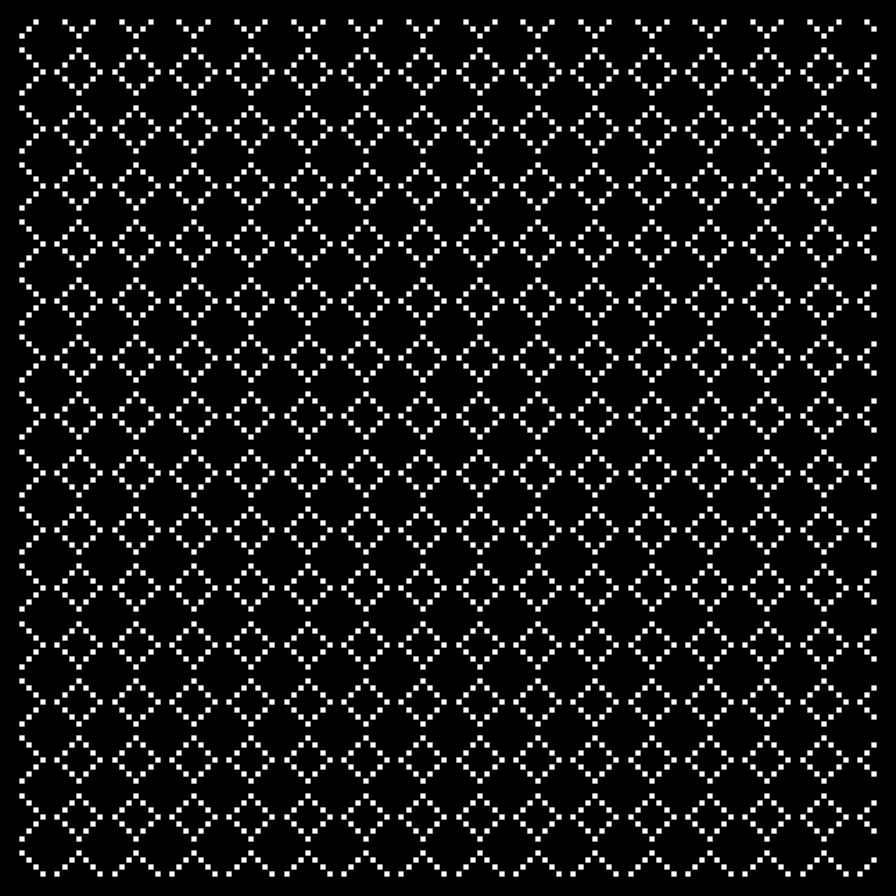
This pattern is drawn by a Shadertoy shader. Its source:

```glsl
// A lattice of small diamonds, each outlined by twelve soft square dots.
// The canvas is split into a fine dot grid; a dot is lit where its Manhattan
// distance to the nearest diamond centre equals the diamond radius.

const float GRID_CELLS     = 125.0;  // dot cells across the canvas
const float PERIOD         = 8.0;    // cells from one diamond to the next
const float DIAMOND_RADIUS = 3.0;    // centre to tip, in cells
const float FIRST_CELL     = 3.0;    // lit area, inclusive; also a diamond centre
const float LAST_CELL      = 122.0;
const float DOT_HALF       = 0.366;  // half the dot width, in cells

const vec3 BACKGROUND = vec3(0.0);
const vec3 DOT_COLOR  = vec3(1.0);

// 1 where the cell belongs to a diamond outline inside the margins, else 0
float diamondMask(vec2 cell) {
    vec2 fromCentre = abs(mod(cell - FIRST_CELL + 0.5 * PERIOD, PERIOD) - 0.5 * PERIOD);
    float outline = 1.0 - step(0.5, abs(fromCentre.x + fromCentre.y - DIAMOND_RADIUS));
    vec2 inside = step(FIRST_CELL - 0.5, cell) * step(cell, vec2(LAST_CELL + 0.5));
    return outline * inside.x * inside.y;
}

// Antialiased square; halfWidth and offset are in pixels
float squareCoverage(vec2 offset, float halfWidth) {
    vec2 coverage = clamp(halfWidth - abs(offset) + 0.5, 0.0, 1.0);
    return coverage.x * coverage.y;
}

void mainImage(out vec4 fragColor, in vec2 fragCoord) {
    // Square canvas, centred when the viewport is not square
    float side = min(iResolution.x, iResolution.y);
    vec2 pixel = fragCoord - floor(0.5 * (iResolution.xy - side));
    float cellSize = side / GRID_CELLS;

    // Nearest dot, with its centre fitted to the pixel grid for even edges
    vec2 cell = floor(pixel / cellSize + 0.5);
    vec2 dotCentre = floor(cell * cellSize + 0.5);

    float dotAmount = diamondMask(cell) * squareCoverage(pixel - dotCentre, DOT_HALF * cellSize);
    fragColor = vec4(mix(BACKGROUND, DOT_COLOR, dotAmount), 1.0);
}
```
